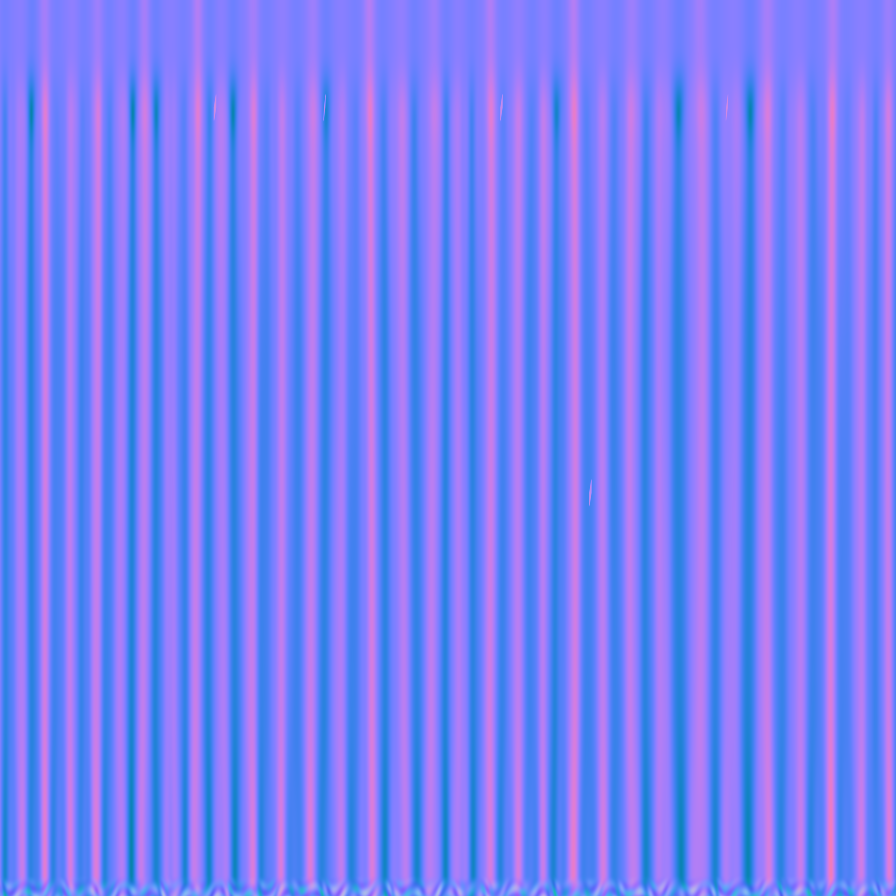
A three.js fragment shader for this texture map:

```glsl
varying vec2 vUv;

const float TAU = 6.2831853;
const float FOLDS = 31.0;

float hash(float n, float seed) {
  return fract(sin(n * 12.9898 + seed * 78.233) * 43758.5453);
}

float bell(float d, float width) {
  float q = d / width;
  return exp(-q * q);
}

// Uneven gathering of the cloth across its width
float gather(float x) {
  return -0.0124 + 0.0143 * cos(TAU * (x - 0.95))
       + 0.0078 * cos(2.0 * TAU * (x + 0.03));
}

// Every second fold is sharp, with one skipped beat right of the middle
float sharpness(float id) {
  float sharp = mod(id + step(18.5, id), 2.0);
  return mix(0.35 * hash(id, 1.0), 0.5 + 0.45 * hash(id, 1.0), sharp);
}

// Sideways slope of one fold: a lit ridge followed by a shaded trough
float foldSlope(float d, float id, float y) {
  float strong = sharpness(id);
  float depth = hash(id, 2.0);
  d -= 0.04 * sin(y * 4.0 + TAU * hash(id, 3.0))
     + 0.14 * (hash(id, 4.0) - 0.5);

  // Height profile: flat heading, pinched start, deeper toward the hem
  float hang = smoothstep(0.95, 0.86, y);
  float onset = 0.5 + 0.45 * hash(id, 5.0);
  float grown = mix(0.6, 1.0, smoothstep(onset + 0.2, onset - 0.2, y));
  float low = smoothstep(0.35, 0.05, y);
  float pinch = bell(y - 0.88, 0.035);

  float ridge = (0.42 + 0.32 * strong) * mix(grown, 1.0, strong);
  ridge *= mix(0.12 + 0.5 * strong, 1.0, hang) * (1.0 + 0.12 * low);
  ridge += 0.15 * pinch * strong;
  float trough = (0.43 + 0.2 * depth) * mix(grown, 1.0, depth);
  trough *= mix(0.3, 1.0, hang) * (1.0 + 0.15 * low);
  trough += 0.38 * pinch * smoothstep(0.5, 0.9, depth);

  float upper = smoothstep(0.55, 0.88, y) * hang;
  float ridgeWidth = mix(0.25, 0.18, strong) * (1.0 - 0.15 * upper);
  float troughWidth = mix(0.24, 0.15, upper);
  float offset = 0.46 + 0.08 * (hash(id, 6.0) - 0.5);
  return ridge * bell(d, ridgeWidth)
       - trough * bell(d - offset, troughWidth);
}

float clothSlope(vec2 uv) {
  float across = (uv.x - gather(uv.x)) * FOLDS;
  float cell = floor(across);
  float slope = -0.07;
  for (int i = -2; i <= 2; i++) {
    float id = cell + float(i);
    slope += foldSlope(across - id - 0.5, id, uv.y);
  }
  // Fine creases, which split the folds near the hem
  float low = smoothstep(0.22, 0.03, uv.y);
  float hang = smoothstep(0.96, 0.86, uv.y);
  slope += (0.05 * hang + 0.14 * low)
         * sin(across * 2.0 * TAU + 2.0 * sin(across * 0.7));
  slope += 0.04 * hang * sin(across * 17.3 + 2.0 * sin(across * 1.9));
  return slope + 0.1 * smoothstep(0.6, 0.93, uv.y);
}

// Puckered stitching along the hem
vec2 hemRipple(vec2 uv) {
  float bend = 2.5 * sin(uv.x * 71.0) + 2.0 * sin(uv.x * 173.0);
  float a = sin(uv.x * 310.0 + bend + 130.0 * uv.y);
  float b = sin(uv.x * 223.0 - 260.0 * uv.y - bend);
  float c = sin(uv.y * 330.0 + bend);
  return vec2(0.24 * a + 0.2 * b - 0.12, 0.16 * c + 0.2 * a * b + 0.1);
}

// Thin slanted snag, tapered at both ends
float snag(vec2 p, float halfWidth, float halfHeight) {
  float taper = max(0.0, 1.0 - abs(p.y) / halfHeight);
  float d = abs(p.x - 0.08 * p.y) - halfWidth * taper;
  return smoothstep(0.0008, -0.0004, d) * smoothstep(0.0, 0.2, taper);
}

float snags(vec2 uv) {
  float mask = 0.0;
  for (int i = 0; i < 5; i++) {
    float k = float(i);
    float y = mix(0.88, 0.45, 1.0 - step(0.5, abs(k - 3.0)));
    vec2 centre = vec2(0.24 + 0.145 * k + 0.03 * sin(k * 4.0), y);
    float size = 0.0004 + 0.0008 * hash(k, 8.0);
    mask = max(mask, snag(uv - centre, size, 0.016));
  }
  return mask;
}

void main() {
  vec2 tilt = vec2(clothSlope(vUv), 0.0);
  tilt.y = -0.03 * tilt.x;

  float hem = smoothstep(0.024, 0.002, vUv.y);
  tilt = mix(tilt, 0.35 * tilt + hemRipple(vUv), hem);
  tilt = mix(tilt, vec2(0.75, 0.1), 0.8 * snags(vUv));

  // Pack the unit normal into colour
  tilt *= min(1.0, 0.94 / max(length(tilt), 0.001));
  vec3 normal = vec3(tilt, sqrt(1.0 - dot(tilt, tilt)));
  gl_FragColor = vec4(0.5 + 0.5 * normal, 1.0);
}
```
